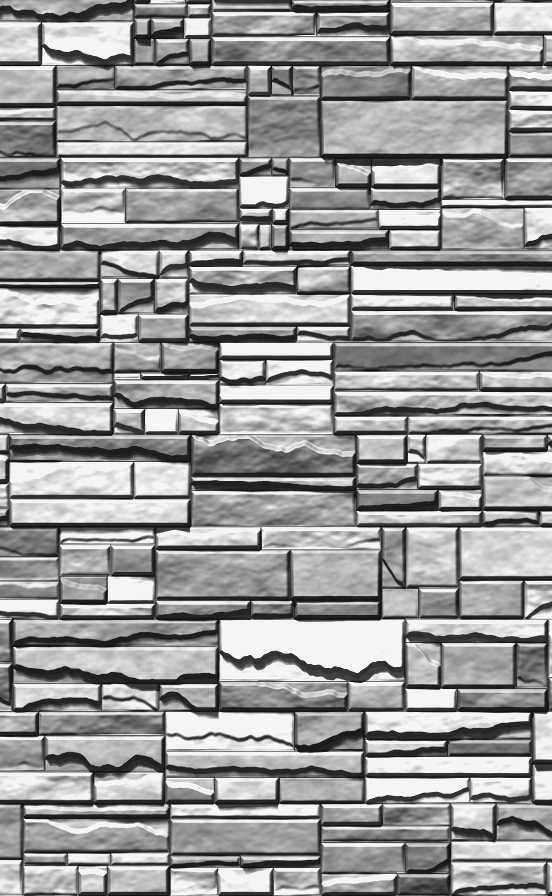
Write a WebGL 1 fragment shader that draws this texture.

```glsl
precision highp float;
// Stacked split-stone cladding: panels are cut into courses, courses into stones.
// Each stone has its own depth, tilt, broken edge and roughness; the relief is
// lit from above, with soft shadows found by a short march towards the light.
uniform vec2 u_resolution;

#define ROW_HEIGHT 0.103
#define PANEL_WIDTH 0.18
#define RELIEF 0.014
#define ROUGHNESS 0.0135
#define BEVEL 0.0026
#define JOINT 0.0026
#define CHIP 0.85
#define WHITE_SHARE 0.2
#define AMBIENT 0.17
#define LIGHT_GAIN 1.12
#define SHADOW_SOFTNESS 0.0055
#define LIGHT vec3(-0.18, 0.75, 0.65)

float hash(vec2 p) {
  vec3 q = fract(p.xyx * 0.1031);
  q += dot(q, q.yzx + 33.33);
  return fract((q.x + q.y) * q.z);
}
float noise(vec2 p) {
  vec2 i = floor(p), f = fract(p);
  f = f * f * (3.0 - 2.0 * f);
  return mix(mix(hash(i), hash(i + vec2(1, 0)), f.x),
             mix(hash(i + vec2(0, 1)), hash(i + vec2(1, 1)), f.x), f.y);
}
float fbm(vec2 p) {
  float sum = 0.0, amp = 0.5;
  for (int k = 0; k < 4; k++) {
    sum += amp * noise(p);
    p = mat2(1.6, 1.2, -1.2, 1.6) * p + 7.3;
    amp *= 0.47;
  }
  return sum;
}

// Jittered cut number i; cuts at multiples of n stay fixed
float cut(float i, float n, float seed) {
  float isInner = step(0.5, abs(i - n * floor(i / n + 0.5)));
  return i + isInner * 0.8 * (hash(vec2(i, seed + 3.7)) - 0.5);
}

// Cell around x: index, lower cut, upper cut
vec3 span(float x, float n, float seed) {
  float i = floor(x);
  float lo = cut(i, n, seed), hi = cut(i + 1.0, n, seed);
  if (x < lo) return vec3(i - 1.0, cut(i - 1.0, n, seed), lo);
  if (x >= hi) return vec3(i + 1.0, hi, cut(i + 2.0, n, seed));
  return vec3(i, lo, hi);
}

// Surface height; tag returns joint distance and stone seed
float relief(vec2 p, out vec2 tag) {
  // Panel, course and stone
  float row = floor(p.y / ROW_HEIGHT);
  float x = p.x / PANEL_WIDTH + 5.0 + 9.0 * hash(vec2(row, 4.0));
  vec3 panel = span(x, 1000.0, row);
  float panelSeed = 91.0 * hash(vec2(panel.x, row + 17.0));
  float courses = floor(2.4 + 2.6 * hash(vec2(panelSeed, 1.0)));
  float v = fract(p.y / ROW_HEIGHT) * courses;
  vec3 course = span(v, courses, panelSeed);
  float courseSeed = 91.0 * hash(vec2(course.x, panelSeed + 5.0));
  float stones = 1.0 + floor(2.6 * hash(vec2(courseSeed, 2.0)));
  float panelSize = panel.z - panel.y;
  float u = (x - panel.y) / panelSize * stones;
  vec3 stone = span(u, stones, courseSeed);
  float id = 91.0 * hash(vec2(stone.x, courseSeed + 8.0));
  // Distances to the sides; joints inside a panel are narrower
  float side = min(u - stone.y, stone.z - u) * PANEL_WIDTH * panelSize / stones;
  vec2 ends = vec2(v - course.y, course.z - v) * ROW_HEIGHT / courses;
  float tall = ends.x + ends.y;
  float joint = 1.7 * min(side, min(ends.x, ends.y));
  joint = min(joint, min(x - panel.y, panel.z - x) * PANEL_WIDTH);
  // Broken lower or upper edge, often running out as a wedge
  float along = abs((u - stone.y) / (stone.z - stone.y) - step(0.5, hash(vec2(id, 2.0))));
  float ragged = max(0.0, fbm(vec2(p.x * 26.0, id)) - 0.38 + 0.35 * along);
  float chip = CHIP * tall * ragged * step(0.4, hash(vec2(id, 3.0)));
  float isLow = step(hash(vec2(id, 4.0)), 0.75);
  vec2 broken = ends - chip * vec2(isLow, 1.0 - isLow);
  float edge = min(side, min(broken.x, broken.y));
  // Face: depth, tilt and rough grain
  float depth = RELIEF * mix(0.1, 1.0, hash(vec2(id, 5.0)));
  float tilt = 0.6 * (hash(vec2(id, 6.0)) - 0.45) * (ends.x - 0.5 * tall);
  float rough = ROUGHNESS * mix(0.35, 1.15, hash(vec2(id, 7.0)));
  float grain = rough * (fbm(p * vec2(18.0, 30.0) + id) - 0.47);
  float face = smoothstep(-0.001, 1.6 * BEVEL, edge) * (depth + tilt);
  tag = vec2(joint, id);
  return mix(0.45, 1.0, smoothstep(0.0, BEVEL, joint)) * (0.002 + face + grain);
}

void main() {
  vec2 p = gl_FragCoord.xy / u_resolution.y, tag, other, e = vec2(0.0014, 0.0);
  float h = relief(p, tag);
  // Normal and direct light
  float dx = relief(p + e.xy, other) - relief(p - e.xy, other);
  float dy = relief(p + e.yx, other) - relief(p - e.yx, other);
  vec3 normal = normalize(vec3(-dx, -dy, 2.0 * e.x));
  float diffuse = max(0.0, dot(normal, normalize(LIGHT)));
  // Shadow from stones that stand out above
  float lit = 1.0;
  for (int k = 1; k <= 10; k++) {
    float t = 0.0015 * float(k);
    float blocker = relief(p + t * LIGHT.xy, other) - h - t * LIGHT.z;
    lit = min(lit, 1.0 - 0.92 * clamp(blocker / SHADOW_SOFTNESS, 0.0, 1.0));
  }
  // Stone tone, mottling and dark joints
  float tone = mix(0.64, 0.98, hash(vec2(tag.y, 9.0)));
  tone = mix(tone, 1.14, step(hash(vec2(tag.y, 10.0)), WHITE_SHARE));
  tone *= 0.86 + 0.28 * fbm(p * vec2(90.0, 120.0));
  float gap = mix(0.35, 1.0, smoothstep(0.0, JOINT, tag.x));
  float grey = tone * gap * (AMBIENT + LIGHT_GAIN * diffuse * lit);
  gl_FragColor = vec4(vec3(clamp(grey, 0.08, 0.96)), 1.0);
}
```
